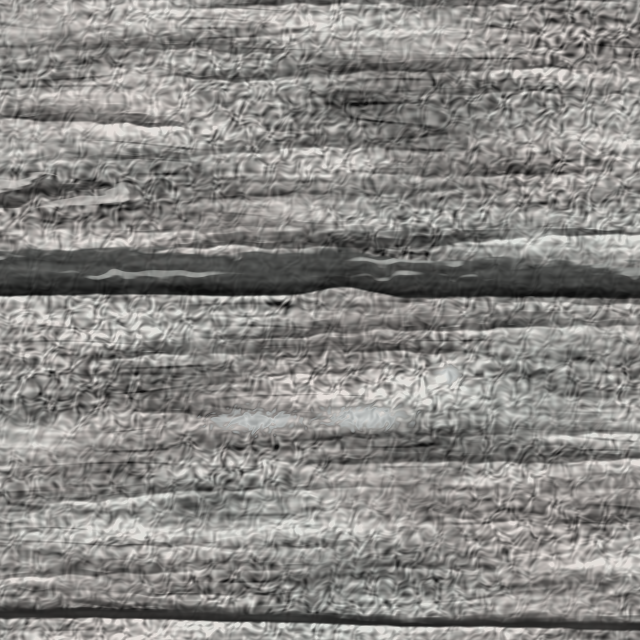
Reproduce this texture procedurally as a three.js fragment shader.

```glsl
varying vec2 vUv;

const vec3 WOOD_WARM = vec3(1.025, 0.995, 0.975);
const vec3 WOOD_COOL = vec3(0.99, 1.005, 0.985);
const vec3 LICHEN = vec3(0.80, 0.82, 0.82);
const float CRACK_ROWS = 24.0;

vec2 hash2(vec2 p) {
  vec2 k = vec2(dot(p, vec2(127.1, 311.7)), dot(p, vec2(269.5, 183.3)));
  return fract(sin(k) * 43758.547);
}

vec2 gradient(vec2 cell) {
  float angle = 6.2832 * hash2(cell).x;
  return vec2(cos(angle), sin(angle));
}

float gradientNoise(vec2 p) {
  vec2 i = floor(p), f = fract(p);
  vec2 u = f * f * f * (f * (f * 6.0 - 15.0) + 10.0);
  vec2 e = vec2(1.0, 0.0);
  float a = dot(gradient(i), f);
  float b = dot(gradient(i + e.xy), f - e.xy);
  float c = dot(gradient(i + e.yx), f - e.yx);
  float d = dot(gradient(i + e.xx), f - e.xx);
  return mix(mix(a, b, u.x), mix(c, d, u.x), u.y);
}

// Crisp lower edge, soft upper edge
float cut(float above, float height) {
  return smoothstep(-0.002, 0.002, above) * (1.0 - smoothstep(0.3 * height, height, above));
}

// Bright rim just below a crack
float lip(float above) {
  return smoothstep(-0.012, -0.003, above) * (1.0 - smoothstep(-0.003, 0.0, above));
}

// Tapering sliver from a to b
float sliver(vec2 p, vec2 a, vec2 b, float width) {
  vec2 ab = b - a;
  float t = clamp(dot(p - a, ab) / dot(ab, ab), 0.0, 1.0);
  return 1.0 - smoothstep(-0.003, 0.003, length(p - a - t * ab) - width * (1.0 - t));
}

float blotch(vec2 p, vec2 center, vec2 size, float rough) {
  return 1.0 - smoothstep(0.5, 1.1, length((p - center) / size) + rough);
}

// Scattered cracks: x is darkness, y is rim light
vec2 scatteredCracks(vec2 p, float ragged) {
  vec2 result = vec2(0.0);
  for (float id = 0.0; id < CRACK_ROWS; id++) {
    vec2 place = hash2(vec2(id, 3.7));
    vec2 shape = hash2(vec2(id, 9.2));
    float x = p.x - place.x;
    float t = x / mix(0.15, 0.5, shape.x);
    float taper = max(0.0, 1.0 - t * t);
    float edge = (id + place.y) / CRACK_ROWS + 0.07 * (shape.x - 0.4) * x;
    edge += 0.014 * gradientNoise(vec2(p.x * 4.0, id + 0.5));
    edge += 0.007 * gradientNoise(vec2(p.x * 23.0, id + 0.3));
    float height = 0.002 + taper * mix(0.012, 0.034, shape.y) * max(0.1, 1.0 + ragged);
    float breaks = 0.85 + 0.9 * gradientNoise(vec2(p.x * 9.0, id + 0.7));
    float strength = smoothstep(0.0, 0.4, taper) * mix(0.5, 0.95, shape.y) * clamp(breaks, 0.0, 1.0);
    float above = p.y - edge;
    result = max(result, strength * vec2(cut(above, height), lip(above)));
  }
  return result;
}

void main() {
  vec2 p = vUv;
  vec2 grain = p + vec2(0.0, 0.02 * gradientNoise(p * vec2(2.5, 5.0)));

  // Wood relief from broad bands to curled grit
  float bands = gradientNoise(grain * vec2(2.5, 15.0));
  float streaks = gradientNoise(grain * vec2(5.0, 38.0) + 23.0);
  float fibres = gradientNoise(grain * vec2(8.0, 80.0));
  float strands = gradientNoise(grain * vec2(26.0, 130.0) + 8.0);
  vec2 curl = p + 0.012 * vec2(gradientNoise(p * 38.0), gradientNoise(p * 38.0 + 50.0));
  float grit = gradientNoise(vec2(curl.x - 0.45 * curl.y, curl.y) * vec2(115.0, 78.0));
  grit += 0.8 * gradientNoise(curl * vec2(85.0, 150.0) + 31.0);
  float roughness = 0.85 + 0.8 * gradientNoise(grain * vec2(4.0, 11.0) + 5.0);
  float tone = 0.58 + 0.30 * bands + 0.19 * streaks + 0.20 * fibres + 0.20 * strands;
  tone += 0.37 * roughness * grit;

  // Hairline fissures
  float hairline = 1.0 - smoothstep(0.0, 0.09, abs(gradientNoise(grain * vec2(3.0, 30.0) + 17.0)));
  tone -= 0.17 * hairline * smoothstep(-0.1, 0.3, gradientNoise(grain * vec2(6.0, 12.0) + 40.0));

  float ragged = 1.3 * fibres + 1.2 * strands;
  vec2 cracks = scatteredCracks(p, ragged);
  tone = mix(tone + 0.10 * cracks.y, 0.22 + 0.2 * fibres + 0.16 * grit, 0.85 * cracks.x);

  // Torn splinters near the left side
  vec2 torn = p + vec2(0.0, 0.012 * gradientNoise(p * vec2(22.0, 30.0)) + 0.01 * strands);
  float hollow = sliver(torn, vec2(-0.02, 0.695), vec2(0.17, 0.715), 0.024);
  float splinter = max(sliver(torn, vec2(-0.02, 0.708), vec2(0.09, 0.727), 0.014),
                       sliver(torn, vec2(0.19, 0.698), vec2(0.05, 0.671), 0.012));
  tone = mix(tone, 0.28 + 0.2 * fibres + 0.15 * grit, 0.9 * hollow);
  tone = mix(tone, 0.70 + 0.2 * strands + 0.12 * grit, splinter);

  // Main plank gap and the narrow gap at the bottom
  float waver = gradientNoise(vec2(p.x * 5.0, 2.5));
  float nick = gradientNoise(vec2(p.x * 30.0, 6.5));
  float bump = exp(-pow((p.x - 0.54) / 0.055, 2.0));
  float gapAbove = p.y - (0.537 + 0.006 * waver + 0.003 * nick + 0.015 * bump);
  float gapHeight = 0.070 - 0.018 * p.x + 0.008 * waver + 0.010 * nick + 0.010 * ragged;
  float gap = smoothstep(-0.002, 0.002, gapAbove);
  gap *= 1.0 - smoothstep(-0.006, 0.006, gapAbove - gapHeight);
  float lowAbove = p.y - (0.034 - 0.017 * p.x + 0.006 * waver + 0.003 * nick);
  float lowGap = cut(lowAbove, 0.026 + 0.012 * waver + 0.012 * ragged);

  float shelf = gradientNoise(vec2(p.x * 3.5, p.y * 48.0 + 0.8 * nick) + 12.0) + 0.2 * strands;
  float inside = mix(0.11, 0.29, smoothstep(0.0, 0.035, gapAbove));
  inside += 0.10 * fibres + 0.08 * strands + 0.06 * grit;
  inside += 0.28 * smoothstep(0.20, 0.36, shelf) * smoothstep(0.008, 0.02, gapAbove);
  tone += 0.12 * max(lip(gapAbove), lip(lowAbove));
  tone = mix(tone, inside, gap);
  tone = mix(tone, 0.15 + 0.12 * fibres, 0.95 * lowGap);

  // Grey tint with faint warm and cool drift
  float drift = gradientNoise(p * vec2(3.0, 7.0) + 60.0) + 0.7 * gradientNoise(p * 70.0 + 90.0);
  float warmth = clamp(0.62 + 0.9 * drift - 0.6 * gap, 0.0, 1.0);
  vec3 color = clamp(tone, 0.06, 0.88) * mix(WOOD_COOL, WOOD_WARM, warmth);

  // Pale lichen flecks
  float rough = 0.9 * grit + 0.4 * strands;
  float lichen = max(blotch(p, vec2(0.40, 0.343), vec2(0.065, 0.018), rough),
                     blotch(p, vec2(0.57, 0.348), vec2(0.065, 0.018), rough));
  lichen = max(lichen, blotch(p, vec2(0.70, 0.415), vec2(0.018, 0.014), rough));
  color = mix(color, LICHEN + 0.15 * grit, 0.75 * lichen);

  gl_FragColor = vec4(color, 1.0);
}
```
